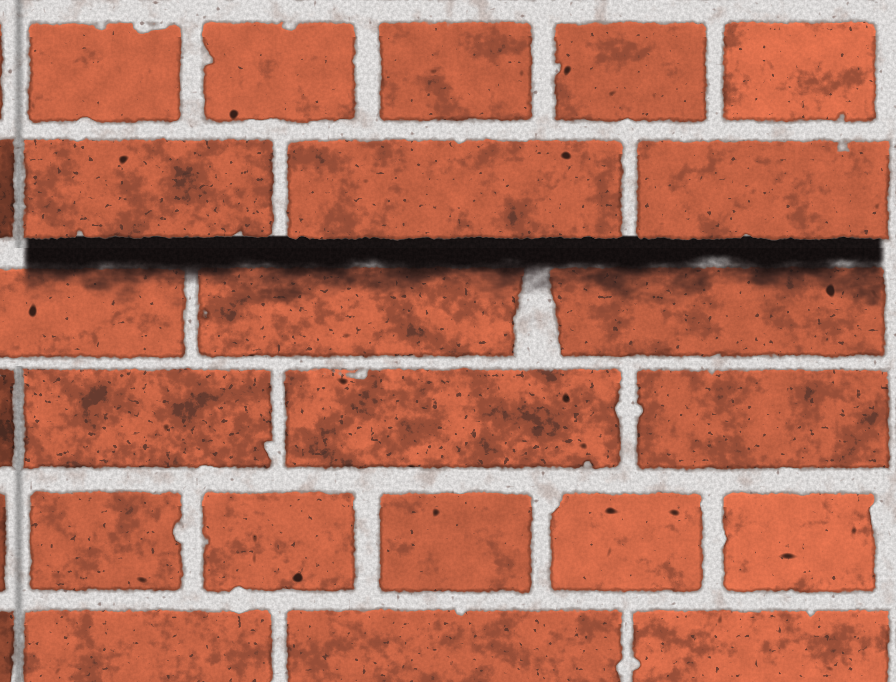
Reproduce this texture procedurally as a WebGL 2 fragment shader.

```glsl
#version 300 es
precision highp float;

#define COURSES 5.80
#define HEADER 1.485
#define BOND_START 0.139
#define SEAM_LEFT 0.16
#define SEAM_RIGHT 7.60
#define RAGGED 0.028
#define BRICK vec3(0.80, 0.405, 0.28)
#define STAIN vec3(0.56, 0.29, 0.21)
#define MORTAR vec3(0.86, 0.85, 0.845)
#define GRIME vec3(0.70, 0.63, 0.60)
#define UMBER vec3(0.32, 0.20, 0.17)
#define SOOT vec3(0.07, 0.05, 0.05)

uniform vec2 u_resolution;
out vec4 fragColor;

vec2 hash2(vec2 p) {
    vec3 q = fract(p.xyx * vec3(0.1031, 0.1030, 0.0973));
    q += dot(q, q.yzx + 33.33);
    return fract((q.xx + q.yz) * q.zy);
}

float cornerSlope(vec2 cell, vec2 offset) {
    float angle = 6.2832 * hash2(cell).x;
    return dot(vec2(cos(angle), sin(angle)), offset);
}

// Gradient noise, roughly -1 to 1
float noise(vec2 p) {
    vec2 i = floor(p), f = fract(p), e = vec2(1, 0);
    vec2 u = f * f * f * (f * (f * 6.0 - 15.0) + 10.0);
    float low = mix(cornerSlope(i, f), cornerSlope(i + e, f - e), u.x);
    float high = mix(cornerSlope(i + e.yx, f - e.yx), cornerSlope(i + 1.0, f - 1.0), u.x);
    return 1.4 * mix(low, high, u.y);
}

float fbm(vec2 p) {
    float sum = 0.0, amp = 0.5;
    for (int i = 0; i < 4; i++) {
        sum += amp * noise(p);
        p = p * 2.03 + 17.3;
        amp *= 0.5;
    }
    return sum;
}

float roundBox(vec2 p, vec2 halfSize, float r) {
    vec2 q = abs(p) - halfSize + r;
    return length(max(q, 0.0)) + min(max(q.x, q.y), 0.0) - r;
}

void main() {
    // One unit is one course, counted downwards from the top
    vec2 p = vec2(gl_FragCoord.x, u_resolution.y - gl_FragCoord.y) * COURSES / u_resolution.y;
    p.y -= 0.109;
    float aa = COURSES / u_resolution.y;
    float row = floor(p.y);
    float kind = mod(row, 4.0);
    bool headers = kind == 0.0;
    bool recessed = kind == 2.0;

    // Bond: headers, stretchers, set-back stretchers, stretchers
    float len = headers ? HEADER : 2.0 * HEADER;
    float start = BOND_START + HEADER * (headers ? 0.0 : recessed ? 1.0 : 1.5);
    float along = (p.x - start) / len;
    vec2 id = vec2(floor(along), row);
    vec2 rnd = hash2(id + 41.7);
    float shift = recessed ? 0.045 : kind == 3.0 ? -0.045 : 0.0;
    vec2 q = vec2((fract(along) - 0.5) * len, fract(p.y) - 0.5 - shift);
    q += (rnd.yx - 0.5) * vec2(0.05, 0.02);
    vec2 halfSize = vec2(0.5 * len - (headers ? 0.10 : 0.065), recessed ? 0.376 : 0.415);

    // Brick outline, seams and ragged edges
    float d = roundBox(q, halfSize, 0.045);
    if (recessed) {
        float gapWidth = mix(0.10, 0.19, smoothstep(2.3, 2.6, p.y + 0.1 * noise(p * 6.0)));
        d = max(d, gapWidth - abs(p.x - 4.56));
    } else {
        d = max(d, 0.045 - abs(p.x - SEAM_LEFT));
    }
    d = max(d, 0.045 - abs(p.x - SEAM_RIGHT));
    d += RAGGED * (fbm(p * 6.0) + 0.35 * noise(p * 24.0));
    d += 0.09 * smoothstep(0.42, 0.85, noise(p * 3.7 + 9.0));
    float face = 1.0 - smoothstep(-aa, aa, d);

    // Mortar: sandy grain, beige patches, dirt beside the bricks
    float grain = noise(p * 34.0) + 0.6 * noise(p * 71.0);
    vec3 mortar = mix(MORTAR, GRIME, smoothstep(0.0, 0.5, fbm(p * 4.0 + 3.0)) * 0.6);
    mortar *= 1.0 + 0.09 * grain;
    mortar = mix(mortar, GRIME * 0.72, 0.75 * smoothstep(0.035, 0.0, d));
    mortar = mix(mortar, UMBER, 0.5 * smoothstep(0.55, 0.9, noise(p * 17.0)));
    mortar *= 1.0 - 0.3 * smoothstep(0.06, 0.0, abs(p.x - SEAM_LEFT)) * float(!recessed);

    // Fired clay: tone per brick, weather stains and pits
    float wear = (rnd.x - 0.5) * 0.35 + (headers ? -0.10 : kind == 3.0 ? 0.13 : 0.03);
    float blotch = fbm(p * vec2(2.6, 3.2) + rnd * 20.0) + 0.45 * fbm(p * 13.0);
    vec3 clay = BRICK * (0.94 + 0.14 * rnd.y + 0.12 * fbm(p * 5.0) + 0.05 * grain);
    clay = mix(clay, STAIN, 0.85 * smoothstep(-0.05, 0.36, blotch + wear));
    clay = mix(clay, UMBER, 0.7 * smoothstep(0.42, 0.62, blotch + wear));
    float pits = noise(p * vec2(15.0, 18.0) + 5.0) + 0.35 * noise(p * 39.0);
    clay = mix(clay, UMBER, 0.8 * smoothstep(0.58, 0.82, pits + 0.5 * wear));
    clay = mix(clay, SOOT, 0.8 * smoothstep(0.68, 0.82, noise(p * 5.3 + 31.0)));

    // Worn arris: pale above, dark below
    float rim = smoothstep(-0.035, -0.005, d);
    clay *= 1.0 + rim * (q.y < -0.3 ? 0.08 : -0.28);
    if (p.x < SEAM_LEFT && !recessed) clay *= 0.72;
    vec3 color = mix(mortar, clay, face);

    // Deep shadow under the ledge, with soot running down from it
    float span = smoothstep(0.18, 0.26, p.x) * (1.0 - smoothstep(7.46, 7.54, p.x));
    float drift = fbm(p * vec2(2.2, 4.0) + 8.0);
    float shadow = smoothstep(1.885, 1.91, p.y) * (1.0 - smoothstep(2.09, 2.25, p.y - 0.12 * drift));
    shadow *= span * (row < 2.0 ? 1.0 - face : 1.0);
    float soot = recessed ? 1.0 - smoothstep(2.12, 2.48, p.y - 0.45 * drift) : 0.0;
    color = mix(color, SOOT * 2.2, 0.72 * soot * span);
    color = mix(color, SOOT * (1.0 + 0.3 * grain), 0.97 * shadow);

    fragColor = vec4(clamp(color, 0.0, 1.0), 1.0);
}
```
